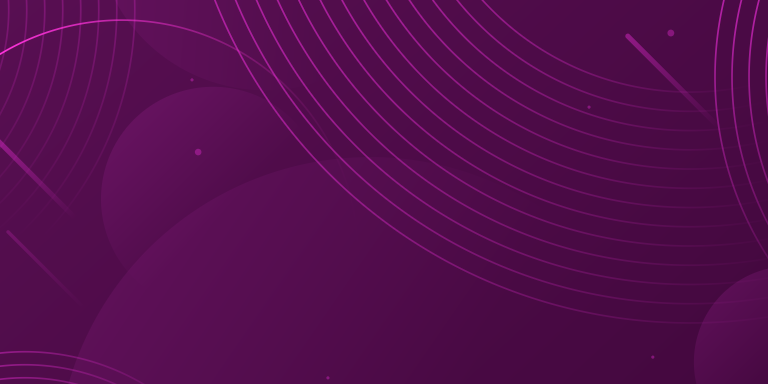
Reproduce this background procedurally as a WebGL 2 fragment shader.

```glsl
#version 300 es
precision highp float;

uniform vec2 u_resolution;
out vec4 fragColor;

// Colours
const vec3 BASE_LIGHT = vec3(0.345, 0.058, 0.322);
const vec3 BASE_DARK = vec3(0.262, 0.030, 0.243);
const vec3 DISK_TINT = vec3(0.50, 0.10, 0.47);
const vec3 LINE_TINT = vec3(0.85, 0.16, 0.78);
const vec3 ARC_TINT = vec3(1.00, 0.20, 0.86);

// Sizes, in canvas heights
const float LINE_HALF = 0.0022;
const vec2 STREAK_DIR = vec2(0.7071, -0.7071);

// Disks: centre, radius, opacity; and the side each one is lit from
const int DISKS = 4;
const vec4 DISK[DISKS] = vec4[](
    vec4(0.690, 1.208, 0.443, 0.26), vec4(0.555, 0.482, 0.292, 0.40),
    vec4(0.964, -0.227, 0.818, 0.27), vec4(2.057, 0.057, 0.250, 0.36));
const vec2 DISK_LIGHT[DISKS] = vec2[](
    vec2(-0.98, -0.20), vec2(-0.71, 0.71), vec2(-0.90, 0.44), vec2(-0.71, 0.71));

// Streaks: start, length, half width; and opacity
const int STREAKS = 3;
const vec4 STREAK[STREAKS] = vec4[](
    vec4(1.635, 0.906, 0.34, 0.0065), vec4(-0.010, 0.638, 0.29, 0.0065),
    vec4(0.021, 0.396, 0.28, 0.0045));
const float STREAK_ALPHA[STREAKS] = float[](0.48, 0.50, 0.24);

// Dots: centre, radius
const int DOTS = 6;
const vec3 DOT[DOTS] = vec3[](
    vec3(1.747, 0.914, 0.0088), vec3(0.516, 0.604, 0.0085),
    vec3(0.500, 0.792, 0.0040), vec3(1.534, 0.721, 0.0040),
    vec3(0.854, 0.016, 0.0040), vec3(1.700, 0.070, 0.0040));

float pixelSize;

float ramp(float from, float to, float x) {
    return clamp((x - from) / (to - from), 0.0, 1.0);
}

// Smooth coverage of a signed distance
float cover(float dist) {
    return clamp(0.5 - dist / pixelSize, 0.0, 1.0);
}

// Evenly spaced concentric lines, counted inwards from the outer radius
float rings(vec2 p, vec2 centre, float outer, float gap, float count) {
    float inward = outer - length(p - centre);
    float index = clamp(round(inward / gap), 0.0, count - 1.0);
    return cover(abs(inward - index * gap) - LINE_HALF);
}

void main() {
    pixelSize = 1.0 / u_resolution.y;
    vec2 p = gl_FragCoord.xy * pixelSize;
    vec2 uv = gl_FragCoord.xy / u_resolution;

    // Diagonal base
    vec3 color = mix(BASE_LIGHT, BASE_DARK, 0.65 * uv.x + 0.35 * (1.0 - uv.y));

    // Disks that fade away from their lit side
    for (int i = 0; i < DISKS; i++) {
        vec2 offset = p - DISK[i].xy;
        float light = ramp(-0.15, 1.0, dot(offset, DISK_LIGHT[i]) / DISK[i].z);
        color = mix(color, DISK_TINT, cover(length(offset) - DISK[i].z) * light * DISK[i].w);
    }

    // Wide rings, brightest on the left
    vec2 wideCentre = vec2(1.797, 1.490);
    vec2 wideOffset = p - wideCentre;
    float wideFade = ramp(0.25, -1.0, wideOffset.x / length(wideOffset));
    float wide = rings(p, wideCentre, 1.331, 0.0501, 13.0);
    color = mix(color, LINE_TINT, wide * 0.72 * pow(wideFade, 1.25));

    // Corner rings
    float right = rings(p, vec2(2.734, 0.800), 0.872, 0.0443, 5.0);
    color = mix(color, LINE_TINT, right * 0.72 * ramp(0.15, 0.95, p.y));
    float left = rings(p, vec2(-0.495, 0.974), 0.846, 0.0469, 9.0);
    color = mix(color, LINE_TINT, left * 0.32 * ramp(0.38, 1.05, p.y));
    float low = rings(p, vec2(0.065, -0.523), 0.607, 0.0339, 3.0);
    color = mix(color, LINE_TINT, low * 0.50 * ramp(0.55, 0.0, p.x));

    // Bright single arc
    float arc = rings(p, vec2(0.318, 0.333), 0.6146, 1.0, 1.0);
    float arcFade = ramp(0.95, 0.0, p.x) * ramp(0.30, 0.60, p.y);
    color = mix(color, ARC_TINT, arc * pow(arcFade, 1.3));

    // Round-capped streaks that fade along their length
    for (int i = 0; i < STREAKS; i++) {
        vec2 offset = p - STREAK[i].xy;
        float along = clamp(dot(offset, STREAK_DIR), 0.0, STREAK[i].z);
        float body = cover(length(offset - along * STREAK_DIR) - STREAK[i].w);
        color = mix(color, LINE_TINT, body * STREAK_ALPHA[i] * (1.0 - along / STREAK[i].z));
    }

    // Small dots
    for (int i = 0; i < DOTS; i++) {
        float dotMask = cover(length(p - DOT[i].xy) - DOT[i].z);
        color = mix(color, LINE_TINT, dotMask * 0.42);
    }

    fragColor = vec4(color, 1.0);
}
```
